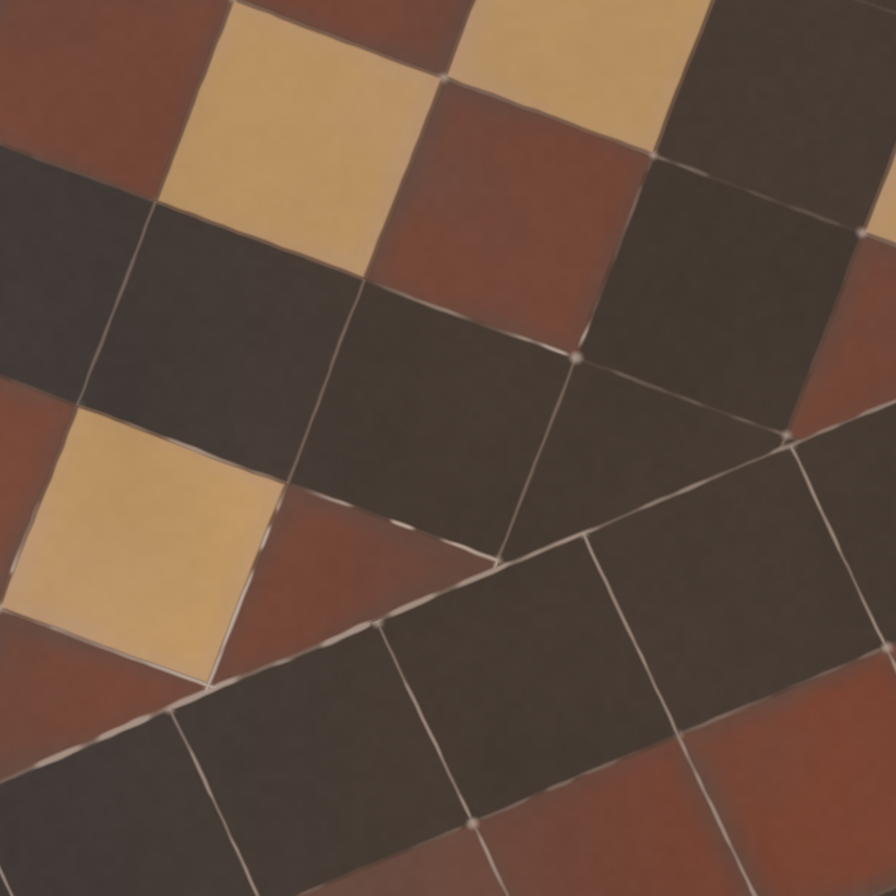
This texture is drawn by a three.js fragment shader. Its source:

```glsl
// Worn floor of tilted square clay tiles, cut by a diagonal border strip with pale broken grout.
#define TILE 0.25
#define GROUT 0.0019
#define SOFT 0.0034
#define WOBBLE 0.0024
#define GRAIN 0.018
#define BLACK_CLAY vec3(0.272, 0.228, 0.198)
#define RED_CLAY vec3(0.448, 0.278, 0.220)
#define BUFF_CLAY vec3(0.718, 0.568, 0.382)
#define GROUT_PALE vec3(0.700, 0.625, 0.570)
#define GROUT_DULL vec3(0.480, 0.400, 0.355)
#define SEAM_DARK vec3(0.310, 0.225, 0.185)
#define WORN_RED vec3(0.400, 0.288, 0.248)

varying vec2 vUv;

float hash(vec2 p) {
  p = fract(p * vec2(0.1031, 0.1137));
  p += dot(p, p.yx + 33.33);
  return fract((p.x + p.y) * p.x * 7.31);
}

float noise(vec2 p) {
  vec2 i = floor(p), f = fract(p);
  f = f * f * (3.0 - 2.0 * f);
  return mix(mix(hash(i), hash(i + vec2(1.0, 0.0)), f.x),
             mix(hash(i + vec2(0.0, 1.0)), hash(i + 1.0), f.x), f.y);
}

float fbm(vec2 p) {
  float sum = 0.0, amp = 0.5;
  for (int k = 0; k < 4; k++) {
    sum += amp * noise(p);
    p = p * 2.03 + 17.0;
    amp *= 0.5;
  }
  return sum / 0.9375;
}

// Coordinates of p in the basis a, b
vec2 toGrid(vec2 p, vec2 a, vec2 b) {
  return vec2(p.x * b.y - p.y * b.x, a.x * p.y - a.y * p.x) / (a.x * b.y - a.y * b.x);
}

// 0 black, 1 red, 2 buff
float tileKind(vec2 id, bool strip) {
  if (strip) return abs(id.y - 1.0) < 0.5 ? 1.0 : 0.0;
  if (abs(id.y) < 0.5 || abs(id.x - 1.0) < 0.5) return 0.0;
  return 2.0 - mod(id.x + id.y, 2.0);
}

// Clay of one tile, with a slow drift of colour across the floor
vec3 clay(vec2 id, bool strip, float wear) {
  float kind = tileKind(id, strip);
  float tone = 1.0 + 0.04 * (hash(id + (strip ? 91.0 : 23.0)) - 0.5);
  if (kind < 0.5) return tone * (BLACK_CLAY + vec3(-0.020, -0.006, 0.010) * (1.0 - smoothstep(0.0, 0.5, vUv.x)));
  if (kind > 1.5) return tone * mix(BUFF_CLAY, vec3(0.70, 0.56, 0.44), 0.8 * wear);
  vec3 red = RED_CLAY;
  if (strip) red = mix(WORN_RED, vec3(0.475, 0.268, 0.200), smoothstep(0.35, 0.9, vUv.x));
  return tone * mix(red, WORN_RED, wear);
}

// Tile colours blended softly across the joints
vec3 softClay(vec2 grid, bool strip, float wear) {
  vec2 id = floor(grid), f = fract(grid);
  vec2 side = step(0.5, f) * 2.0 - 1.0;
  vec2 w = 0.5 - 0.5 * smoothstep(0.0, SOFT, (0.5 - abs(f - 0.5)) * TILE);
  vec3 near = mix(clay(id, strip, wear), clay(id + vec2(side.x, 0.0), strip, wear), w.x);
  vec3 far = mix(clay(id + vec2(0.0, side.y), strip, wear), clay(id + side, strip, wear), w.x);
  return mix(near, far, w.y);
}

float line(float d, float halfWidth) {
  return 1.0 - smoothstep(halfWidth - SOFT * 0.6, halfWidth + SOFT * 0.8, d);
}

void main() {
  // Slightly uneven edges
  vec2 p = vUv;
  p += WOBBLE * (vec2(noise(vUv * 8.0), noise(vUv * 8.0 + 40.0)) - 0.5);
  p += 0.5 * WOBBLE * (vec2(noise(vUv * 60.0), noise(vUv * 60.0 + 70.0)) - 0.5);

  // Checked floor above the border, strip of tiles below it
  vec2 floorUv = toGrid(p - vec2(0.4076, 0.6875), vec2(0.2344, -0.0872), vec2(-0.0872, -0.2266));
  vec2 stripUv = toGrid(p - vec2(0.651, 0.405), vec2(0.2305, 0.0977), vec2(0.1068, -0.2253));
  bool strip = stripUv.y > 0.0;
  vec2 grid = strip ? stripUv : floorUv;
  vec2 id = floor(grid), f = fract(grid);
  float kind = tileKind(id, strip);
  vec2 d = (0.5 - abs(f - 0.5)) * TILE;
  vec2 side = step(0.5, f) * 2.0 - 1.0;
  bool plainX = kind + tileKind(id + vec2(side.x, 0.0), strip) < 0.5;
  bool plainY = kind + tileKind(id + vec2(0.0, side.y), strip) < 0.5;

  // Clay, worn toward the rims, with blotches and grain
  float rim = 1.0 - smoothstep(0.0, 0.035, min(min(d.x, d.y), abs(stripUv.y) * TILE));
  float wear = clamp(0.75 * rim + 1.6 * (fbm(vUv * 6.0 + 9.0) - 0.5), 0.0, 1.0);
  float cut = smoothstep(-SOFT, SOFT, stripUv.y * TILE);
  vec3 col = mix(softClay(floorUv, false, wear), softClay(stripUv, true, wear), cut);
  col *= 1.0 + 0.07 * (fbm(vUv * 7.0) - 0.5);
  col += GRAIN * (fbm(vUv * 75.0) - 0.5);

  // Dark seams beside coloured tiles
  float seam = max(line(d.x, 0.0022) * (plainX ? 0.0 : 0.55), line(d.y, 0.0022) * (plainY ? 0.0 : 0.4));
  col = mix(col, SEAM_DARK, seam);

  // Grout: dull hairlines, with chalky broken runs toward the border
  float near = smoothstep(-1.6, -0.7, stripUv.y) * (1.0 - smoothstep(0.70, 0.82, vUv.x));
  float patches = noise(vUv * 15.0 + 5.0);
  float ragged = noise(vUv * 40.0 + 11.0);
  float gaps = smoothstep(0.25, 0.6, ragged);
  float chalk = strip ? 0.2 * patches * gaps : near * smoothstep(0.1, 0.6, patches) * gaps;
  float hair = (0.15 + 0.5 * patches) * (0.4 + 0.6 * gaps);
  float chalkX = strip ? 0.35 + 0.3 * gaps : (plainX ? 0.12 : chalk);
  float chalkY = plainY ? 0.25 * patches * gaps : chalk;
  float dullX = plainX || strip ? 0.75 : 0.5 * hair;
  float width = GROUT * (0.5 + 0.6 * ragged);
  float lineX = line(d.x, width * (plainX ? 0.75 : 1.0)), lineY = line(d.y, width);
  col = mix(col, GROUT_DULL, max(lineX * dullX, lineY * hair));
  float pale = max(lineX * chalkX, lineY * chalkY);

  // Mortar gathered at some corners
  float corner = 1.0 - smoothstep(0.002, 0.012, length(d) + 0.004 * ragged);
  pale = max(pale, corner * 0.75 * smoothstep(0.2, 0.55, patches));

  // Border joint, thicker and paler toward the left
  float borderWidth = GROUT * (0.4 + 1.0 * ragged) * mix(1.5, 0.8, smoothstep(0.3, 0.8, vUv.x));
  float border = line(abs(stripUv.y) * TILE, borderWidth);
  col = mix(col, GROUT_DULL, 0.65 * border);
  pale = max(pale, border * (0.1 + 0.65 * gaps * mix(1.0, 0.5, smoothstep(0.55, 0.85, vUv.x))));
  col = mix(col, GROUT_PALE + 0.06 * (patches - 0.5), pale);

  gl_FragColor = vec4(col, 1.0);
}
```
